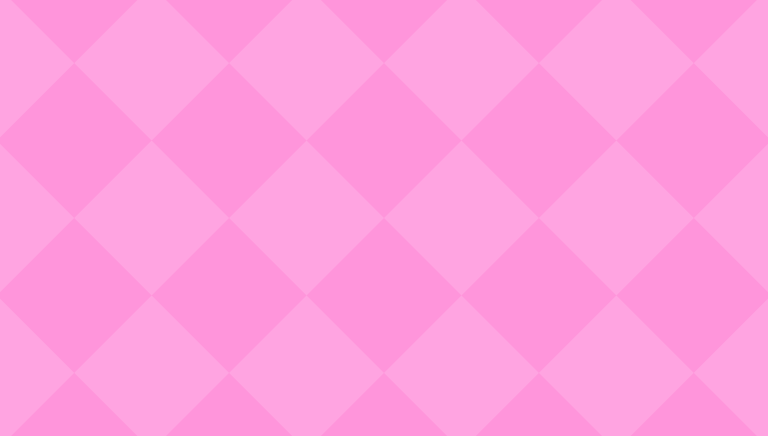
This pattern is drawn by a Shadertoy shader. Its source:

```glsl
// Two-tone pink harlequin check: a square grid of light diamonds whose tips
// touch, leaving equal dark diamonds between them. Each grid cell is folded
// around its centre and filled by the signed distance to one diamond.

const float PERIOD = 0.3552;                  // diamond width, in canvas heights
const vec3 LIGHT_PINK = vec3(1.0, 0.643, 0.882);
const vec3 DARK_PINK = vec3(1.0, 0.584, 0.857);

// Signed distance to a diamond with the given half diagonal, negative inside
float diamondDistance(vec2 p, float halfDiagonal) {
    return (abs(p.x) + abs(p.y) - halfDiagonal) * inversesqrt(2.0);
}

// Position relative to the centre of the nearest unit cell
vec2 repeatCell(vec2 p) {
    return fract(p + 0.5) - 0.5;
}

// Coverage of a shape, smoothed over one pixel
float fillMask(float dist, float pixel) {
    return clamp(0.5 - dist / pixel, 0.0, 1.0);
}

void mainImage(out vec4 fragColor, in vec2 fragCoord) {
    // Canvas centre lies on a side tip shared by two light diamonds
    float pixel = 1.0 / (iResolution.y * PERIOD);
    vec2 grid = (fragCoord - 0.5 * iResolution.xy) * pixel;
    vec2 cell = repeatCell(grid + vec2(0.5, 0.0));

    float light = fillMask(diamondDistance(cell, 0.5), pixel);
    fragColor = vec4(mix(DARK_PINK, LIGHT_PINK, light), 1.0);
}
```
